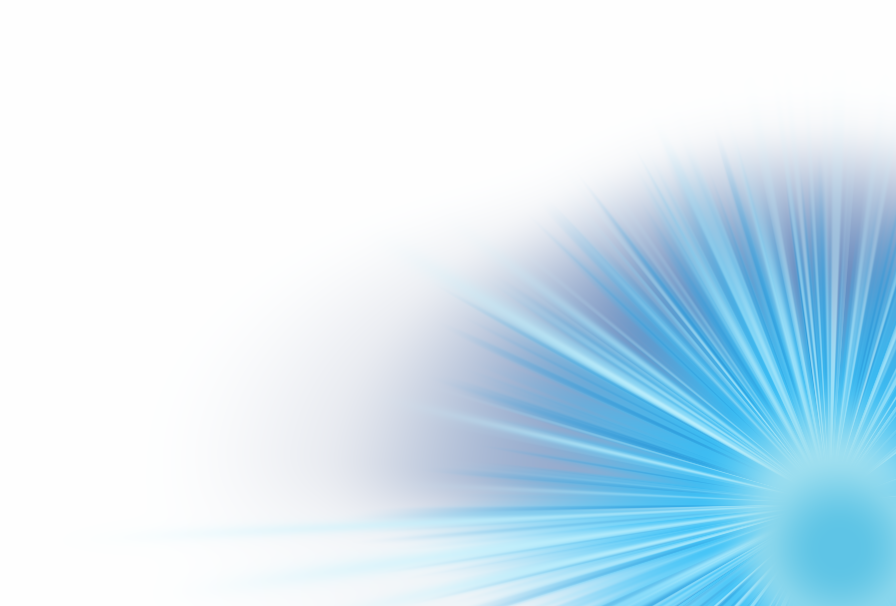
A Shadertoy shader for this background:

```glsl
// A burst of cyan light near the lower right corner on a white field.
// Polar noise makes the fine streaks, Gaussian lobes in angle make the broad
// beams, and a steel-blue halo and a soft disc complete the glow.

const vec3 WHITE = vec3(0.995, 0.997, 0.998);
const vec3 STEEL = vec3(0.39, 0.53, 0.74);
const vec3 HAZE = vec3(0.80, 0.82, 0.87);
const vec3 CYAN = vec3(0.20, 0.75, 0.97);
const vec3 DEEP = vec3(0.12, 0.52, 0.80);
const vec3 PALE = vec3(0.78, 0.95, 0.99);
const vec3 CORE = vec3(0.37, 0.77, 0.90);
const vec3 CORE_RIM = vec3(0.64, 0.88, 0.94);

// Each beam: angle above the leftward axis, angular width, length, strength
const int BEAM_COUNT = 12;
const vec4 BEAMS[BEAM_COUNT] = vec4[](
    vec4(-0.460, 0.045, 0.55, 0.75),
    vec4(-0.220, 0.016, 0.95, 0.80),
    vec4(-0.135, 0.018, 1.15, 0.75),
    vec4(-0.048, 0.010, 1.30, 0.65),
    vec4( 0.045, 0.008, 0.75, 0.45),
    vec4( 0.230, 0.013, 0.80, 0.60),
    vec4( 0.532, 0.019, 0.90, 0.95),
    vec4( 0.640, 0.015, 0.82, 0.65),
    vec4( 0.817, 0.014, 0.70, 0.50),
    vec4( 1.070, 0.024, 0.68, 0.80),
    vec4( 1.170, 0.022, 0.67, 0.75),
    vec4( 1.325, 0.026, 0.66, 0.75));

float hash(float n) {
    return fract(sin(n * 127.1) * 43758.5);
}

float noise(float x) {
    float cell = floor(x);
    float f = fract(x);
    return mix(hash(cell), hash(cell + 1.0), f * f * (3.0 - 2.0 * f));
}

// Falls smoothly from one at the inner limit to zero at the outer limit
float fade(float inner, float outer, float x) {
    return 1.0 - smoothstep(inner, outer, x);
}

float gauss(float x, float width) {
    return exp(-x * x / (width * width));
}

// White field with a grey haze and a steel-blue halo above the burst
vec3 background(vec2 d, float angle) {
    float wide = length(d * vec2(d.x < 0.0 ? 0.82 : 1.0, 1.0));
    float upper = smoothstep(-0.12, 0.10, angle);
    float lift = smoothstep(0.1, 0.9, angle);
    float haze = fade(0.42, mix(0.95, 0.70, lift), wide);
    float halo = fade(0.34, mix(0.70, 0.64, lift), wide);
    vec3 col = mix(WHITE, HAZE, haze * mix(0.25, 0.85, upper));
    return mix(col, STEEL, halo * upper * mix(0.55, 0.95, lift));
}

// Fine radial streaks, cyan with darker and paler strands
vec3 addStreaks(vec3 col, float angle, float r) {
    float broad = noise(angle * 13.0 + 40.0);
    float medium = noise(angle * 37.0 + 90.0);
    float fine = noise(angle * 85.0 + 200.0);
    float detail = smoothstep(0.08, 0.32, r);
    float upright = smoothstep(1.33, 1.45, angle) * fade(1.75, 1.9, angle);
    float reach = 0.50 + 0.20 * broad + 0.14 * (medium - 0.5)
                + 0.10 * (fine - 0.5) - 0.16 * upright;
    float low = fade(-0.05, 0.10, angle);
    float glow = fade(0.14, reach + 0.10 * low, r);
    col = mix(col, CYAN, glow * 0.95);
    float dark = smoothstep(0.55, 0.95, 0.55 * medium + 0.45 * fine);
    col = mix(col, DEEP, dark * detail * glow * 0.65);
    float light = smoothstep(0.50, 0.90, 0.5 * noise(angle * 23.0 + 310.0)
                + 0.5 * noise(angle * 70.0 + 500.0));
    return mix(col, PALE, light * fade(0.20, 0.74, r) * 0.70);
}

// Broad pale beams, each with a cyan fringe
vec3 addBeams(vec3 col, float angle, float r) {
    float strand = 0.80 + 0.20 * noise(angle * 95.0 + 700.0);
    for (int i = 0; i < BEAM_COUNT; i++) {
        vec4 beam = BEAMS[i];
        float offset = angle - beam.x;
        float along = fade(beam.z * 0.35, beam.z, r) * beam.w;
        vec3 fringe = mix(CYAN, PALE, smoothstep(0.30, 0.70, r));
        col = mix(col, fringe, gauss(offset, beam.y * 2.0) * along * 0.45);
        col = mix(col, PALE, gauss(offset, beam.y) * along * strand);
    }
    return col;
}

// Pale bloom where the rays meet, with a denser disc just below
vec3 addCore(vec3 col, vec2 p, float r) {
    float disc = length(p - vec2(1.385, 0.095));
    float bloom = max(fade(0.06, 0.23, r), fade(0.10, 0.20, disc));
    col = mix(col, CORE_RIM, bloom);
    return mix(col, CORE, fade(0.03, 0.17, disc));
}

void mainImage(out vec4 fragColor, in vec2 fragCoord) {
    // Height units, with x scaled so the layout fills any aspect ratio
    vec2 p = fragCoord / iResolution.xy * vec2(1.478, 1.0);
    vec2 d = p - vec2(1.369, 0.169);
    float r = length(d);
    float angle = atan(d.y, -d.x);

    vec3 col = background(d, angle);
    col = addStreaks(col, angle, r);
    col = addBeams(col, angle, r);
    col = addCore(col, p, r);
    fragColor = vec4(clamp(col, 0.0, 1.0), 1.0);
}
```
